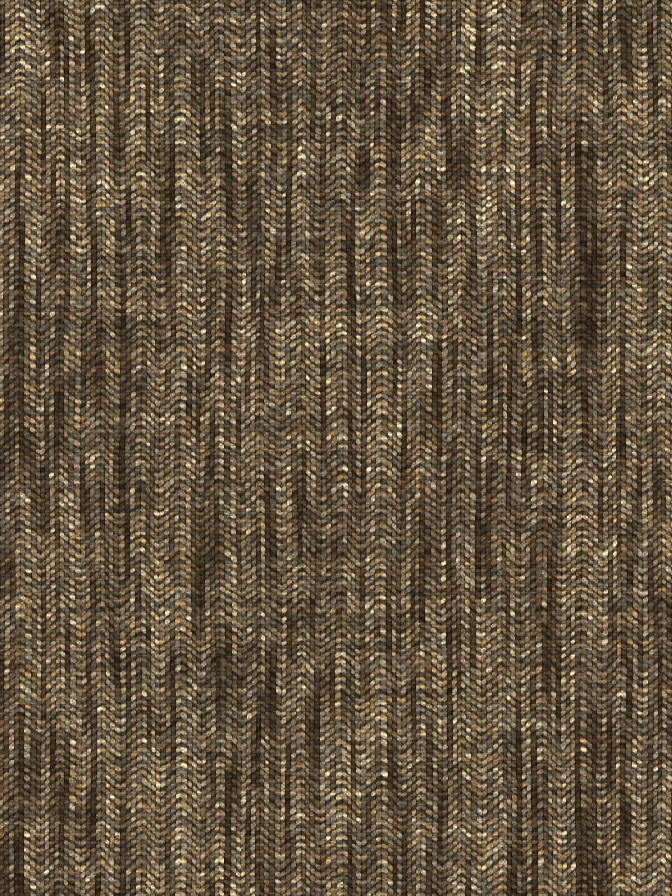
Write a WebGL 1 fragment shader that draws this texture.

```glsl
precision highp float;
// Brown herringbone tweed with cream and gold stitches and dark vertical slubs.

uniform vec2 u_resolution;

// Weave, in counts per canvas width
const float YARNS = 134.0;
const float ROWS = 84.0;
const float BAND = 4.0;          // yarns in one arm of the chevron
const float RISE = 0.5;          // rows climbed per yarn
const float TILT = 0.55;         // slant inside a single stitch
const vec2 STITCH = vec2(0.60, 0.33);
const float GRAIN = 384.0;

// Strengths
const float SLUB_DEPTH = 0.78;
const float STITCH_VARIATION = 0.26;
const float THREAD_VARIATION = 0.12;
const float GROOVE_DEPTH = 0.12;
const float GRAIN_DEPTH = 0.38;

// Yarn colours
const vec3 UMBER = vec3(0.165, 0.11, 0.065);
const vec3 TAUPE = vec3(0.39, 0.335, 0.265);
const vec3 GREY = vec3(0.52, 0.475, 0.39);
const vec3 GOLD = vec3(0.63, 0.51, 0.34);
const vec3 CREAM = vec3(0.74, 0.68, 0.54);

float hash(vec2 p) {
  return fract(sin(dot(p, vec2(12.99, 78.23))) * 43758.55);
}

// Layered sines along a yarn, with phases and speeds of its own
float slubWave(float id, float y) {
  float sum = 0.0;
  for (int i = 0; i < 3; i++) {
    float k = float(i);
    float speed = (7.0 + 14.0 * k) * (0.7 + 0.6 * hash(vec2(id, k + 9.0)));
    sum += sin(y * speed + 6.283 * hash(vec2(id, k))) / (1.0 + 0.4 * k);
  }
  return sum * 0.6;
}

// How far the dark warp takes over: single yarns, clusters and broad clouds
float slubDarkness(float column, float y) {
  float cluster = floor((column + 2.0 * hash(vec2(column, 31.0))) / 3.0);
  float cloud = sin(column * 0.13 + 2.0 * sin(y * 4.0))
              + sin(column * 0.31 - y * 3.0 + 1.7);
  float s = 0.72 * slubWave(column, y)
          + 0.24 * slubWave(cluster + 300.0, y)
          + 0.06 * cloud
          + 0.9 * (hash(vec2(column, 57.0)) - 0.5);
  return smoothstep(-0.60, 1.20, s);
}

// Triangle wave that turns the twill back at each band
float zigzag(float x) {
  return abs(mod(x, 2.0 * BAND) - BAND);
}

vec3 weftColour(float pick) {
  vec3 c = mix(GREY, GOLD, smoothstep(0.20, 0.50, pick));
  return mix(c, CREAM, smoothstep(0.50, 0.85, pick));
}

void main() {
  vec2 p = gl_FragCoord.xy / u_resolution.x;

  // Hand-woven drift and uneven spacing of the threads
  vec2 q = p;
  q.x += 0.0012 * sin(p.y * 9.0 + 3.0 * sin(p.x * 7.0));
  q.x += 0.0012 * sin(p.x * 83.0) + 0.0007 * sin(p.x * 191.0 + 1.0);
  q.y += 0.0015 * sin(p.x * 11.0 + 2.0 * sin(p.y * 5.0));
  q.y += 0.0012 * sin(p.y * 67.0) + 0.0007 * sin(p.y * 149.0 + 2.0);

  // Stitch cell: neighbouring yarns alternate between two picks per row
  float x = q.x * YARNS;
  float column = floor(x);
  float climb = mix(zigzag(column + 0.5), zigzag(x), TILT);
  float y = q.y * ROWS + RISE * climb;
  vec2 cell = vec2(column, floor(y));
  vec2 local = vec2(fract(x), fract(y)) - 0.5;
  vec2 jitter = vec2(hash(cell + 3.0), hash(cell + 5.0)) - 0.5;
  vec2 shifted = local + vec2(0.20, 0.16) * jitter;

  // Rounded weft float, softened by about one pixel
  float size = 0.84 + 0.32 * hash(cell + 11.0);
  float d = length(shifted / (STITCH * size));
  float soft = max(0.38, 0.8 * YARNS / u_resolution.x);
  float stitch = 1.0 - smoothstep(1.0 - soft, 1.0 + soft, d);

  // Warp beads showing through the gaps, each half a row from a stitch
  float dark = slubDarkness(column, p.y);
  vec2 beadCell = vec2(column, floor(y + 0.5));
  float warpTone = 0.65 * hash(beadCell + 17.0) + 0.35 * (1.0 - dark);
  float warpRound = 1.10 - 1.7 * local.x * local.x;
  vec3 warp = mix(UMBER, TAUPE, warpTone * (1.0 - 0.50 * dark)) * warpRound;

  // Weft tones vary by stitch and along the horizontal threads
  float pickY = q.y * ROWS * 2.0;
  float pick = floor(pickY);
  float threadTone = sin(p.x * 9.0 + 6.283 * hash(vec2(pick, 71.0)));
  vec3 weft = weftColour(hash(cell + 23.0));
  weft *= 1.0 + STITCH_VARIATION * (hash(cell + 29.0) - 0.5);
  weft *= 1.0 - 0.22 * dark;
  vec3 colour = mix(warp, weft, stitch * (1.0 - SLUB_DEPTH * dark));
  colour *= 1.0 + THREAD_VARIATION * threadTone;

  // Grooves between picks, then fine fibre grain
  colour *= 1.0 - GROOVE_DEPTH * cos(6.283 * pickY);
  float fibre = hash(floor(p * GRAIN) + 41.0) - 0.5;
  colour *= 1.0 + GRAIN_DEPTH * fibre;
  gl_FragColor = vec4(clamp(colour, 0.0, 1.0), 1.0);
}
```
